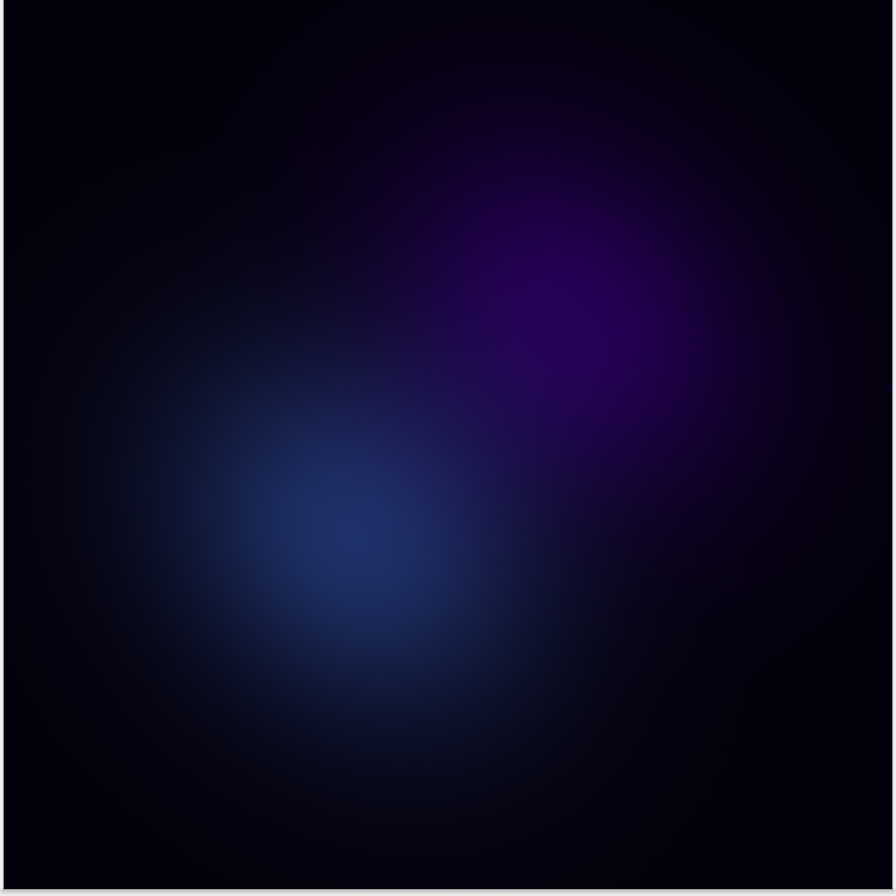
Give the GLSL for this background, as a WebGL 1 fragment shader.

```glsl
precision highp float;
uniform vec2 u_resolution;

#define NIGHT vec3(0.012, 0.002, 0.043)
#define BLUE vec3(0.115, 0.190, 0.400)
#define PURPLE vec3(0.145, 0.000, 0.335)
#define PAPER vec3(0.985)
#define BLUE_CENTER vec2(0.392, 0.400)
#define PURPLE_CENTER vec2(0.636, 0.644)
#define GLOW_RADII vec2(0.163, 0.130)
#define GLOW_TILT -0.76
#define PANEL_MIN vec2(0.0040, 0.0075)
#define PANEL_MAX vec2(0.9960, 1.0200)
#define SHADOW_SIZE 0.0035
#define SHADOW_STRENGTH 0.42

// Soft tilted ellipse: 1 at the center, fading to 0
float glow(vec2 p, vec2 center) {
  float c = cos(GLOW_TILT);
  float s = sin(GLOW_TILT);
  vec2 d = p - center;
  vec2 q = vec2(c * d.x + s * d.y, c * d.y - s * d.x) / GLOW_RADII;
  return exp(-0.5 * dot(q, q));
}

// Signed distance to an axis-aligned box
float boxDistance(vec2 p, vec2 low, vec2 high) {
  vec2 d = abs(p - 0.5 * (low + high)) - 0.5 * (high - low);
  return length(max(d, 0.0)) + min(max(d.x, d.y), 0.0);
}

float hash(vec2 p) {
  return fract(sin(dot(p, vec2(12.9898, 78.233))) * 43758.5);
}

void main() {
  vec2 uv = gl_FragCoord.xy / u_resolution;
  float pixel = 1.0 / min(u_resolution.x, u_resolution.y);

  // Two overlapping glows on the dark panel
  vec3 panel = mix(NIGHT, PURPLE, glow(uv, PURPLE_CENTER));
  panel += (BLUE - NIGHT) * glow(uv, BLUE_CENTER);

  // Dither against banding
  panel += (hash(gl_FragCoord.xy) - 0.5) / 255.0;

  // Light margin with a thin shadow, stronger below the panel
  float edge = boxDistance(uv, PANEL_MIN, PANEL_MAX);
  float below = 1.0 - smoothstep(0.0, PANEL_MIN.y, uv.y - 0.003);
  float strength = SHADOW_STRENGTH * mix(0.25, 1.0, below);
  float shadow = strength * exp(-max(edge, 0.0) / SHADOW_SIZE);
  vec3 margin = PAPER * (1.0 - shadow);

  float inside = 1.0 - smoothstep(-0.5 * pixel, 0.5 * pixel, edge);
  gl_FragColor = vec4(mix(margin, panel, inside), 1.0);
}
```
